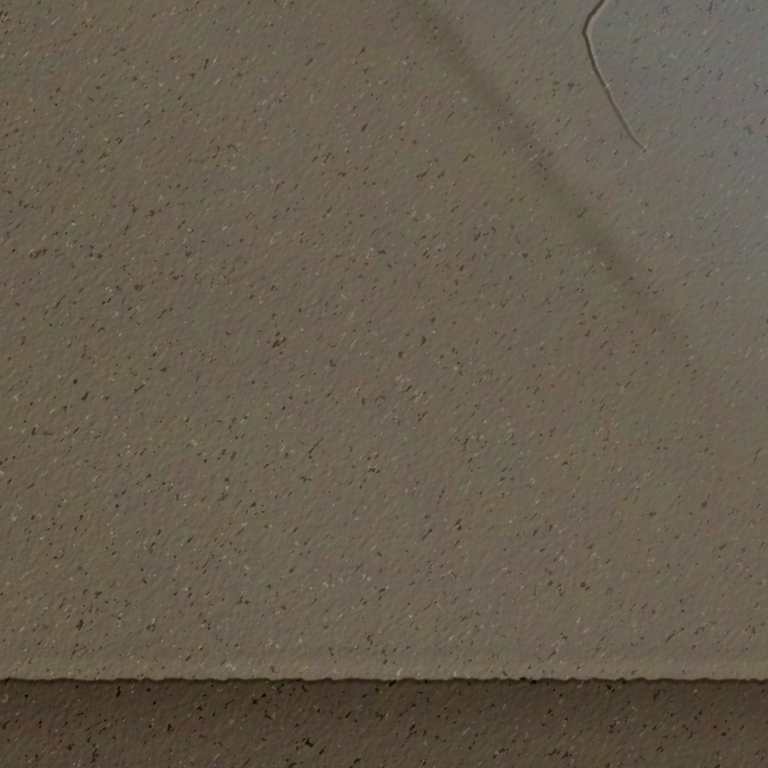
Give the GLSL for this texture, as a Shadertoy shader.

```glsl
#define LEDGE_Y 0.116
#define GRAIN_SCALE 190.0
#define GRAIN_AMOUNT 0.075
#define SPECK_AMOUNT 0.13
#define CHROMA_AMOUNT 0.022
#define CREASE_DEPTH 0.035
#define CRACK_DEPTH 0.16
#define WALL_WARM vec3(0.400, 0.358, 0.290)
#define WALL_MID vec3(0.422, 0.382, 0.322)
#define WALL_COOL vec3(0.435, 0.428, 0.405)
#define BASE_DARK vec3(0.262, 0.215, 0.158)
#define BASE_LIGHT vec3(0.320, 0.272, 0.215)

float hash(vec2 cell) {
    vec3 q = fract(vec3(cell.xyx) * 0.1031);
    q += dot(q, q.yzx + 33.33);
    return fract((q.x + q.y) * q.z);
}

float valueNoise(vec2 p) {
    vec2 cell = floor(p), f = fract(p);
    f = f * f * (3.0 - 2.0 * f);
    float low = mix(hash(cell), hash(cell + vec2(1, 0)), f.x);
    float high = mix(hash(cell + vec2(0, 1)), hash(cell + vec2(1, 1)), f.x);
    return mix(low, high, f.y);
}

float fbm(vec2 p) {
    float sum = 0.0, weight = 0.5;
    for (int i = 0; i < 4; i++) {
        sum += weight * valueNoise(p);
        p = mat2(0.8, 0.6, -0.6, 0.8) * p * 2.03 + 17.0;
        weight *= 0.5;
    }
    return sum / 0.9375;
}

float segmentDistance(vec2 p, vec2 a, vec2 b) {
    vec2 ab = b - a;
    return length(p - a - ab * clamp(dot(p - a, ab) / dot(ab, ab), 0.0, 1.0));
}

float crackDistance(vec2 p) {
    const vec2 path[7] = vec2[7](
        vec2(0.787, 1.005), vec2(0.768, 0.978), vec2(0.762, 0.956),
        vec2(0.772, 0.917), vec2(0.796, 0.868), vec2(0.823, 0.822),
        vec2(0.840, 0.804));
    float d = 1.0;
    for (int i = 0; i < 6; i++) d = min(d, segmentDistance(p, path[i], path[i + 1]));
    return d;
}

// Sandy relief, stretched along the falling diagonal.
float grain(vec2 p) {
    vec2 q = mat2(0.75, 0.66, -0.66, 0.75) * p * vec2(GRAIN_SCALE);
    q.y *= 0.62;
    return 0.6 * valueNoise(q + 40.0) + 0.4 * valueNoise(q * 1.9 + 91.0) - 0.5;
}

void mainImage(out vec4 fragColor, in vec2 fragCoord) {
    vec2 uv = fragCoord / iResolution.xy;
    float pixel = 1.0 / iResolution.y;
    vec2 wobble = vec2(fbm(uv * 24.0), fbm(uv * 24.0 + 50.0)) - 0.5;

    // Wall: warm at left, cool beyond the diagonal crease.
    float across = 0.796 * (uv.x - 0.54 - 0.76 * (1.0 - uv.y)) + 0.02 * wobble.x;
    vec3 wall = mix(WALL_WARM, WALL_MID, smoothstep(0.0, 0.55, uv.x + 0.25 * uv.y));
    wall = mix(wall, WALL_COOL, smoothstep(-0.06, 0.27, across));
    wall *= 0.97 + 0.06 * fbm(uv * 5.0);

    // Soft crease, fading toward the right edge.
    float creaseFade = smoothstep(0.45, 0.72, uv.y);
    float crease = exp(-pow(across / 0.018, 2.0)) * (0.5 + fbm(uv * 18.0));
    wall -= CREASE_DEPTH * crease * creaseFade;
    wall += 0.012 * exp(-pow((across - 0.045) / 0.03, 2.0)) * creaseFade;

    // Thin crack with a lit lower lip.
    vec2 crackPoint = uv + 0.008 * wobble;
    float crack = 1.0 - smoothstep(0.0008, 0.0045, crackDistance(crackPoint));
    float lip = 1.0 - smoothstep(0.001, 0.005, crackDistance(crackPoint + vec2(-0.005, 0.003)));
    float crackFade = mix(0.45, 1.0, smoothstep(0.84, 0.95, uv.y));
    wall += (0.07 * lip * (1.0 - crack) - CRACK_DEPTH * crack) * crackFade;

    // Pale lip above the ledge and faint horizontal bands.
    float rise = uv.y - LEDGE_Y;
    wall += vec3(0.025, 0.018, 0.010) * exp(-pow((rise - 0.014) / 0.012, 2.0));
    wall -= 0.012 * exp(-pow((rise - 0.034) / 0.010, 2.0));

    // Shaded base, darkest under the ledge.
    vec3 base = mix(BASE_DARK, BASE_LIGHT, smoothstep(0.0, 0.10, -rise));
    base += 0.018 * (uv.x - 0.4);
    float ledge = rise + 0.004 * (valueNoise(vec2(uv.x * 110.0, 3.0)) - 0.5);
    float edge = max(0.0018, pixel);
    vec3 color = mix(base, wall, smoothstep(-edge, edge, ledge));
    color -= 0.075 * exp(-pow((ledge + 0.003) / 0.0035, 2.0));

    // Grain, pits and bright grains, coarser at left and below.
    float roughness = mix(1.15, 0.65, smoothstep(0.1, 1.0, 0.6 * uv.x + 0.5 * uv.y));
    float relief = grain(uv) - 0.7 * grain(uv + vec2(-0.0025, 0.0025));
    color += GRAIN_AMOUNT * roughness * relief;
    float cluster = 0.5 + fbm(uv * 30.0 + 12.0);
    float pits = smoothstep(0.20, 0.40, -grain(uv + 3.1));
    float glints = smoothstep(0.24, 0.42, grain(uv + 7.7));
    color += SPECK_AMOUNT * roughness * cluster * (0.8 * glints - pits);

    // Faint coloured blotches.
    vec3 tint = vec3(fbm(uv * 38.0), fbm(uv * 38.0 + 71.0), fbm(uv * 38.0 + 133.0)) - 0.5;
    color += 2.0 * CHROMA_AMOUNT * (tint - dot(tint, vec3(0.333)));

    fragColor = vec4(clamp(color, 0.0, 1.0), 1.0);
}
```
